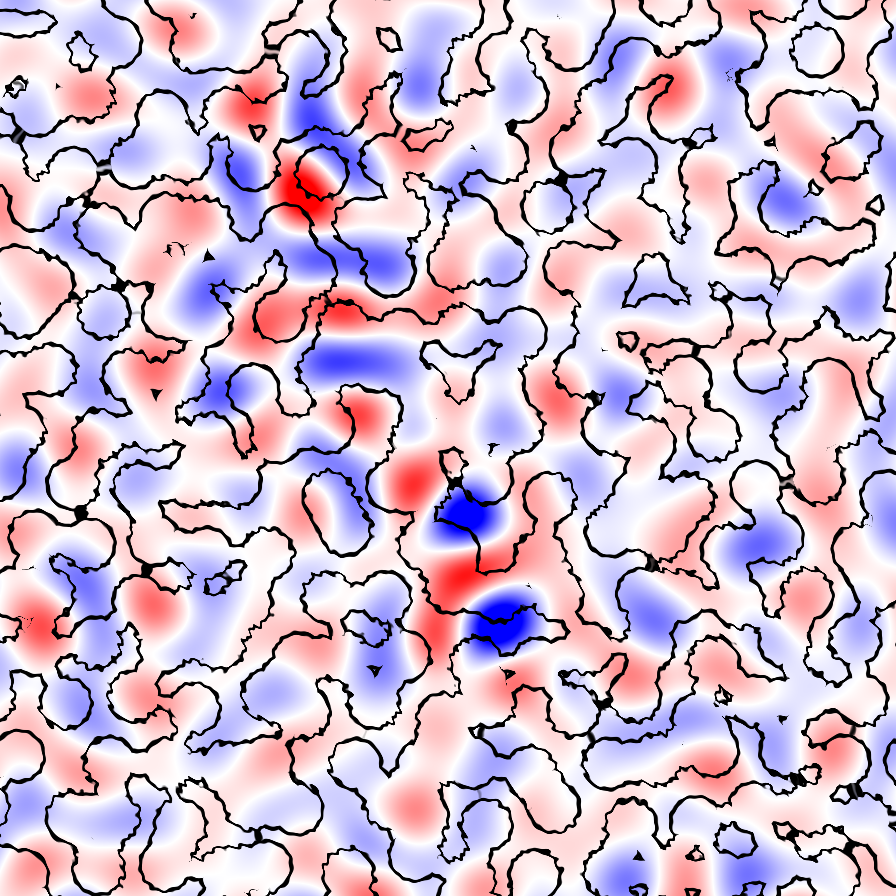
Give the GLSL for this texture, as a Shadertoy shader.

```glsl
// Red and blue wave field with black outlines of the pores between packed round grains.

vec2 hash2(vec2 cell) {
    return fract(sin(vec2(dot(cell, vec2(127.1, 311.7)), dot(cell, vec2(269.5, 183.3)))) * 43758.545);
}

// Random plane waves of similar length, unit variance
float waveField(vec2 p) {
    float sum = 0.0;
    for (int i = 0; i < 24; i++) {
        vec2 rnd = hash2(vec2(float(i), 7.0));
        float angle = 6.2832 * (float(i) + rnd.x) / 24.0;
        float frequency = mix(38.0, 70.0, rnd.y);
        sum += sin(frequency * dot(p, vec2(cos(angle), sin(angle))) + 40.0 * rnd.x);
    }
    return sum / sqrt(12.0);
}

float segmentDistance(vec2 p, vec2 a, vec2 b) {
    vec2 ab = b - a;
    return length(p - a - ab * clamp(dot(p - a, ab) / dot(ab, ab), 0.0, 1.0));
}

// Signed distance to the pore walls: grain rims, with narrow throats closed
float poreDistance(vec2 p) {
    vec2 pitch = vec2(0.070, 0.0606);
    float row = floor(p.y / pitch.y);
    vec2 nearest = vec2(9.0), second = vec2(9.0);
    for (int j = -2; j <= 2; j++) {
        float y = row + float(j);
        float shift = 0.5 * mod(y, 2.0);
        float column = floor(p.x / pitch.x - shift);
        for (int i = -2; i <= 2; i++) {
            vec2 cell = vec2(column + float(i), y);
            vec2 jitter = 0.5 + 0.54 * (hash2(cell + 31.0) - 0.5);
            vec2 offset = p - (cell + vec2(shift, 0.0) + jitter) * pitch;
            if (dot(offset, offset) < dot(nearest, nearest)) {
                second = nearest;
                nearest = offset;
            } else if (dot(offset, offset) < dot(second, second)) {
                second = offset;
            }
        }
    }
    float f1 = length(nearest), f2 = length(second);
    float slope = length(nearest / max(f1, 1e-4) + second / max(f2, 1e-4));
    float throat = (f1 + f2 - 0.0705) / max(slope, 0.4);
    return min(f1 - 0.0285, throat);
}

// Fine jagged displacement, stronger in some places than in others
vec2 roughen(vec2 p) {
    float strength = 0.0006 + 0.0011 * smoothstep(-0.4, 0.6, sin(47.0 * p.x + 3.0 * sin(31.0 * p.y)));
    vec2 bend = p + 0.006 * sin(p.yx * 83.0 + 1.7);
    return p + strength * (sin(bend.yx * 410.0) + 0.7 * sin(bend * 630.0 + bend.yx * 270.0));
}

// White at zero, red above, blue below
vec3 divergingColor(float v) {
    v = clamp(v, -1.0, 1.0);
    return vec3(1.0 + min(v, 0.0), 1.0 - abs(v), 1.0 - max(v, 0.0));
}

void mainImage(out vec4 fragColor, in vec2 fragCoord) {
    vec2 p = fragCoord / iResolution.y;

    // Field, boosted along a slanting strip with stacked bands
    float toStrip = min(segmentDistance(p, vec2(0.28, 0.88), vec2(0.37, 0.58)),
                        segmentDistance(p, vec2(0.37, 0.58), vec2(0.53, 0.30)));
    float strip = exp(-toStrip * toStrip / 0.009);
    float bands = sin(52.0 * (p.y - 0.35 * p.x) - 0.55);
    float value = waveField(p) * (0.20 + 0.17 * strip) + 0.42 * strip * bands;
    vec3 color = divergingColor(value);

    // Outlines
    float edge = 0.6 / iResolution.y;
    float wall = abs(poreDistance(roughen(p)));
    float line = 1.0 - smoothstep(0.0020 - edge, 0.0020 + edge, wall);
    fragColor = vec4(mix(color, vec3(0.0), line), 1.0);
}
```
